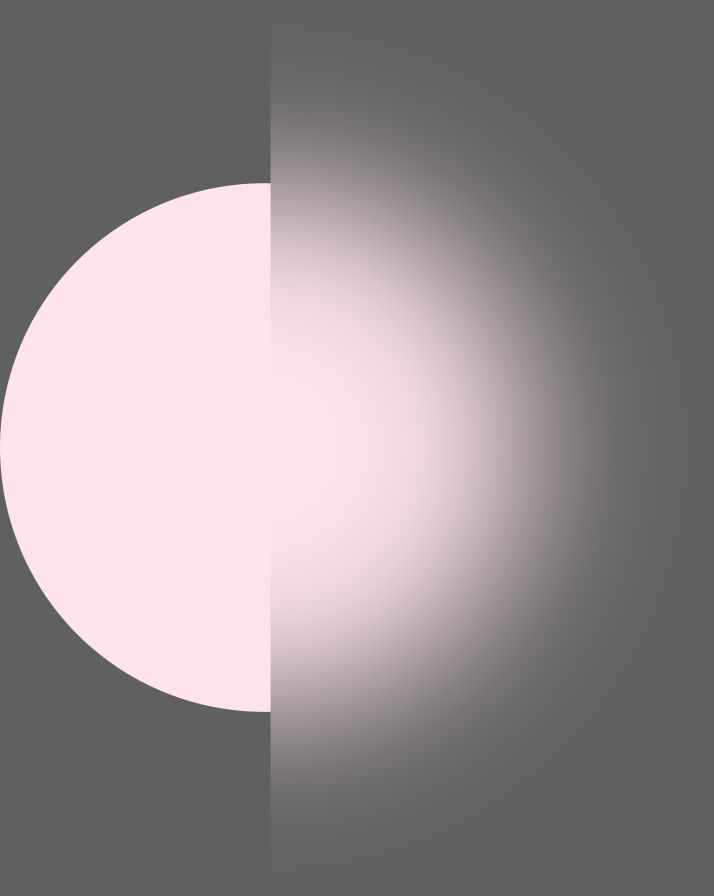
Give the GLSL for this background, as a WebGL 1 fragment shader.

```glsl
precision highp float;
// A pale pink disc on grey, crisp left of a vertical split and softly blurred right of it.

uniform vec2 u_resolution;

// Lengths are fractions of the canvas height.
#define DISC_CENTER vec2(0.295, 0.5005)
#define DISC_RADIUS 0.295
#define SPLIT_X 0.302
#define BLUR_SIGMA 0.083
#define GREY vec3(0.376)
#define PINK vec3(0.990, 0.890, 0.930)
#define CHORDS 32

// Cumulative normal distribution, logistic approximation.
float normalCdf(float z) {
  z = clamp(z, -6.0, 6.0);
  return 1.0 / (1.0 + exp(-z * (1.5976 + 0.07056 * z * z)));
}

// Gaussian-blurred disc at distance r from its center, summed over chords.
float blurredDisc(float r) {
  float stepSize = 2.0 * DISC_RADIUS / float(CHORDS);
  float sum = 0.0;
  for (int i = 0; i < CHORDS; i++) {
    float y = (float(i) + 0.5) * stepSize - DISC_RADIUS;
    float halfChord = sqrt(DISC_RADIUS * DISC_RADIUS - y * y);
    float across = normalCdf((halfChord - r) / BLUR_SIGMA)
                 - normalCdf((-halfChord - r) / BLUR_SIGMA);
    float t = y / BLUR_SIGMA;
    sum += across * exp(-0.5 * t * t);
  }
  return sum * stepSize / (BLUR_SIGMA * sqrt(6.28319));
}

void main() {
  vec2 p = gl_FragCoord.xy / u_resolution.y;
  float pixel = 1.0 / u_resolution.y;
  float r = length(p - DISC_CENTER);

  // Crisp and soft versions of the same disc
  float crisp = clamp((DISC_RADIUS - r) / pixel + 0.5, 0.0, 1.0);
  float soft = blurredDisc(r);

  // Join them at the split
  float rightSide = clamp((p.x - SPLIT_X) / pixel + 0.5, 0.0, 1.0);
  float coverage = mix(crisp, soft, rightSide);
  gl_FragColor = vec4(mix(GREY, PINK, coverage), 1.0);
}
```
